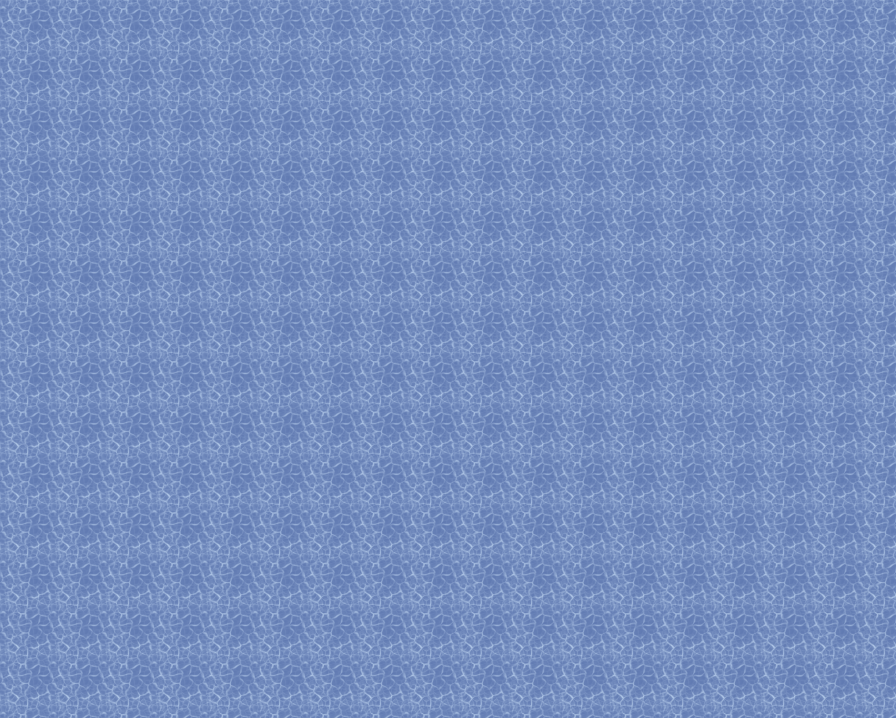
This texture is drawn by a Shadertoy shader. Its source:

```glsl
// Sunlit pool water: one seamless square tile of caustic lines, repeated.
// Two wrapped Voronoi webs, bent by wrapped gradient noise, lie over a
// broad haze that leaves one calm, deep patch in every tile.

#define TILES_ACROSS 17.78
#define COARSE_CELLS vec2(5.0, 5.0)
#define FINE_CELLS   vec2(8.0, 10.0)
#define LINE_WIDTH   0.15
#define WARP         0.06
#define HAZE         0.14
#define CALM_CENTRE  vec2(0.77, 0.42)
#define DEEP_BLUE    vec3(0.388, 0.488, 0.704)
#define FOAM_BLUE    vec3(0.67, 0.76, 0.89)
#define SAMPLES      2

const float TAU = 6.28319;

vec2 hash2(vec2 p) {
    vec3 q = fract(p.xyx * vec3(0.1031, 0.1030, 0.0973));
    q += dot(q, q.yzx + 33.33);
    return fract((q.xx + q.yz) * q.zy);
}

// Gradient at a lattice corner, wrapped to the period, dotted with the offset
float corner(vec2 cell, vec2 offset, vec2 period, float seed) {
    float angle = TAU * hash2(mod(cell, period) + seed).x;
    return dot(vec2(cos(angle), sin(angle)), offset);
}

// Gradient noise that repeats once per tile, about -0.7 to 0.7
float tileNoise(vec2 tile, vec2 period, float seed) {
    vec2 p = tile * period, c = floor(p), f = p - c;
    vec2 u = f * f * f * (f * (f * 6.0 - 15.0) + 10.0);
    vec2 e = vec2(1.0, 0.0);
    float low  = mix(corner(c, f, period, seed),
                     corner(c + e.xy, f - e.xy, period, seed), u.x);
    float high = mix(corner(c + e.yx, f - e.yx, period, seed),
                     corner(c + e.xx, f - e.xx, period, seed), u.x);
    return mix(low, high, u.y);
}

// Distance to the border between the two nearest wrapped cell points
float webDistance(vec2 tile, vec2 period, float seed) {
    vec2 p = tile * period, c = floor(p), f = p - c;
    vec2 nearest = vec2(9.0), second = vec2(9.0);
    for (int j = -1; j <= 1; j++)
    for (int i = -1; i <= 1; i++) {
        vec2 g = vec2(i, j);
        vec2 r = g + 0.14 + 0.72 * hash2(mod(c + g, period) + seed) - f;
        if (dot(r, r) < dot(nearest, nearest)) {
            second = nearest;
            nearest = r;
        } else if (dot(r, r) < dot(second, second)) {
            second = r;
        }
    }
    return dot(0.5 * (nearest + second), normalize(second - nearest));
}

float softLine(float dist, float width) {
    return 1.0 - smoothstep(0.0, width, dist);
}

vec3 water(vec2 tile) {
    // Calm patch and surrounding haze
    vec2 wave = 0.5 + 0.5 * cos(TAU * (tile - CALM_CENTRE));
    float haze = 1.0 - sqrt(wave.x * wave.y);
    float mottle = tileNoise(tile, vec2(13.0, 15.0), 11.0);
    float glint = clamp(0.55 + 0.9 * tileNoise(tile, vec2(8.0), 23.0), 0.15, 1.0);

    // Bent caustic webs
    vec2 bend = WARP * vec2(tileNoise(tile, vec2(7.0), 37.0),
                            tileNoise(tile, vec2(7.0), 53.0));
    float coarse = softLine(webDistance(tile + bend, COARSE_CELLS, 5.0),
                            LINE_WIDTH * (0.6 + 0.6 * glint));
    float fine = softLine(webDistance(tile - bend, FINE_CELLS, 71.0),
                          1.35 * LINE_WIDTH);

    float light = HAZE * haze + 0.22 * mottle * (0.3 + haze)
                + 0.85 * coarse * glint
                + 0.34 * fine * (0.25 + 0.75 * haze) * (1.1 - 0.6 * glint);
    return mix(DEEP_BLUE, FOAM_BLUE, clamp(light, -0.1, 1.1));
}

void mainImage(out vec4 fragColor, in vec2 fragCoord) {
    // Average a small grid of samples; tiles start at the top left
    vec3 sum = vec3(0.0);
    for (int j = 0; j < SAMPLES; j++)
    for (int i = 0; i < SAMPLES; i++) {
        vec2 p = fragCoord + (vec2(i, j) + 0.5) / float(SAMPLES) - 0.5;
        p.y = iResolution.y - p.y;
        sum += water(fract(p / iResolution.x * TILES_ACROSS));
    }
    fragColor = vec4(sum / float(SAMPLES * SAMPLES), 1.0);
}
```
